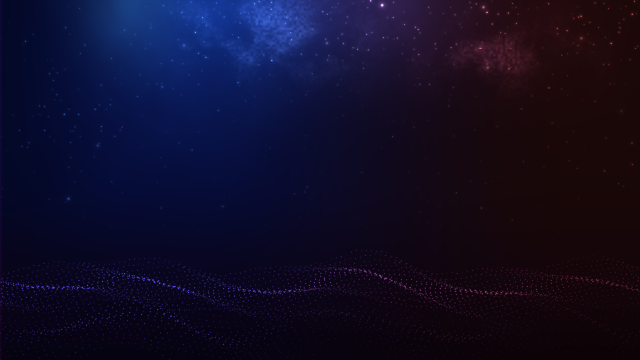
A WebGL 1 fragment shader for this background:

```glsl
precision highp float;
// Blue to crimson night sky with star dust above a rippling floor of glowing dots.

uniform vec2 u_resolution;

float hash(vec2 p) {
  vec3 q = fract(p.xyx * vec3(0.1031, 0.103, 0.0973));
  q += dot(q, q.yzx + 33.33);
  return fract((q.x + q.y) * q.z);
}

float noise(vec2 p) {
  vec2 i = floor(p), f = fract(p);
  f = f * f * (3.0 - 2.0 * f);
  return mix(mix(hash(i), hash(i + vec2(1, 0)), f.x),
             mix(hash(i + vec2(0, 1)), hash(i + vec2(1, 1)), f.x), f.y);
}

float fbm(vec2 p) {
  float sum = 0.0, gain = 0.5;
  for (int i = 0; i < 5; i++) {
    sum += gain * noise(p);
    p = mat2(1.6, 1.2, -1.2, 1.6) * p + 7.3;
    gain *= 0.5;
  }
  return sum;
}

// Soft elliptical light with the given centre and spread.
float glow(vec2 uv, vec2 centre, vec2 spread) {
  vec2 d = (uv - centre) / spread;
  return exp(-dot(d, d));
}

// One jittered star per grid cell, kept with the given probability.
float stars(vec2 p, float scale, float radius, float keep) {
  vec2 cell = floor(p * scale);
  vec2 centre = 0.2 + 0.6 * vec2(hash(cell + 11.0), hash(cell + 47.0));
  float d = length(fract(p * scale) - centre) / scale;
  float r = max(radius, 0.6 / u_resolution.y);
  float level = hash(cell + 83.0);
  float halo = 0.15 * exp(-d * d / (r * r * 9.0));
  return step(hash(cell), keep) * (0.25 + 0.75 * level * level) * (exp(-d * d / (r * r)) + halo);
}

vec3 sky(vec2 uv, vec2 p) {
  // Side-to-side tint that sinks into darkness near the floor
  vec3 col = mix(vec3(0.016, 0.034, 0.185), vec3(0.1, 0.03, 0.03), smoothstep(0.3, 0.9, uv.x));
  col *= 0.75 + 0.25 * smoothstep(0.0, 0.2, uv.x);
  vec3 dusk = mix(vec3(0.034, 0.016, 0.095), vec3(0.07, 0.018, 0.04), smoothstep(0.3, 0.9, uv.x));
  col = mix(dusk, col, smoothstep(0.14, 0.52, uv.y));

  // Lights along the top, broken up by drifting cloud
  float cloud = fbm(p * 5.0 + 2.0);
  float wisps = smoothstep(0.35, 0.8, fbm(p * 12.0 + cloud * 2.0));
  float dust = wisps * (0.4 + 1.2 * noise(p * 150.0));
  float shade = 0.6 + 0.7 * cloud;
  col += shade * vec3(0.06, 0.14, 0.16) * glow(uv, vec2(0.2, 1.02), vec2(0.08, 0.18));
  col += shade * vec3(0.035, 0.12, 0.27) * glow(uv, vec2(0.36, 0.98), vec2(0.16, 0.24));
  col += shade * vec3(0.012, 0.035, 0.09) * glow(uv, vec2(0.29, 0.8), vec2(0.24, 0.36));
  col += shade * vec3(0.12, 0.085, 0.19) * glow(uv, vec2(0.58, 1.02), vec2(0.13, 0.2));
  col += shade * vec3(0.045, 0.012, 0.025) * glow(uv, vec2(0.8, 0.92), vec2(0.16, 0.18));
  col += dust * vec3(0.1, 0.14, 0.22) * glow(uv, vec2(0.43, 0.91), vec2(0.12, 0.1));
  col += dust * vec3(0.14, 0.06, 0.09) * glow(uv, vec2(0.79, 0.85), vec2(0.1, 0.09));

  // Stars gather in the upper band and in a cluster on the left
  float upper = smoothstep(0.68, 0.95, uv.y) * smoothstep(0.15, 0.35, uv.x);
  float crowd = max(upper, 0.8 * glow(uv, vec2(0.12, 0.7), vec2(0.09, 0.13)));
  float above = smoothstep(0.28, 0.5, uv.y);
  vec3 tint = mix(vec3(0.4, 0.65, 1.0), vec3(0.95, 0.72, 0.95), smoothstep(0.4, 0.6, uv.x));
  tint = mix(tint, vec3(1.0, 0.45, 0.42), smoothstep(0.65, 0.85, uv.x));
  float light = stars(p, 70.0, 0.001, 0.03 + 0.14 * crowd) * 0.5;
  light += stars(p + 3.1, 26.0, 0.0018, 0.04 + 0.17 * crowd);
  light += stars(p + 8.7, 11.0, 0.0034, 0.04 + 0.24 * crowd) * 1.3;
  return col + tint * light * above * (0.35 + 0.65 * crowd);
}

// Loosely spread rows of dots, denser around two rolling ridges.
float dotFloor(vec2 p, float aspect) {
  float sum = 0.0;
  float r = max(0.0017, 0.6 / u_resolution.y);
  for (int i = 0; i < 36; i++) {
    float row = float(i);
    float nearBand = step(18.0, row);
    float s = (mod(row, 18.0) - 8.5) / 8.5;
    float spacing = mix(0.014, 0.019, nearBand);
    float shift = 0.04 * sin(row * 0.45) + spacing * hash(vec2(row, 5.0));
    float column = floor((p.x - shift) / spacing);
    float x = (column + 0.5) * spacing + shift;
    float u = x / aspect;
    float swell = 0.014 + 0.02 * exp(-30.0 * (u - 0.56) * (u - 0.56));
    float far = 0.205 + swell * cos(17.0 * (u - 0.19)) + 0.011 * sin(u * 37.0 + s * 5.0);
    float close = 0.1 + 0.04 * cos(19.0 * (u - 0.2)) + 0.01 * sin(u * 31.0 + s * 4.0);
    float spread = s * (0.45 + 0.55 * abs(s)) * mix(0.058, 0.1, nearBand);
    float y = mix(far, close, nearBand) + spread + 0.006 * (hash(vec2(column, row)) - 0.5);
    vec2 d = (p - vec2(x, y)) / r;
    float ridge = 0.36 + 0.5 * exp(-s * s * 7.0);
    float patches = 0.35 + 0.5 * exp(-40.0 * (u - 0.2) * (u - 0.2));
    float twinkle = 0.4 + 0.9 * hash(vec2(column + 9.0, row));
    sum += exp(-dot(d, d)) * ridge * twinkle * mix(1.0, patches, nearBand);
  }
  return sum;
}

void main() {
  vec2 uv = gl_FragCoord.xy / u_resolution;
  float aspect = u_resolution.x / u_resolution.y;
  vec2 p = vec2(uv.x * aspect, uv.y);
  vec3 col = sky(uv, p);

  // Floor dots run from indigo through mauve to dim red
  vec3 dots = mix(vec3(0.34, 0.29, 0.9), vec3(0.58, 0.25, 0.55), smoothstep(0.3, 0.65, uv.x));
  dots = mix(dots, vec3(0.42, 0.12, 0.18), smoothstep(0.65, 0.95, uv.x));
  col *= 0.7 + 0.3 * smoothstep(0.0, 0.2, uv.y);
  col += dots * min(dotFloor(p, aspect), 1.0) * 0.85;

  // Thin violet rim on the left edge
  col += vec3(0.06, 0.0, 0.06) * (1.0 - smoothstep(0.0, 0.004, uv.x));
  gl_FragColor = vec4(col, 1.0);
}
```
